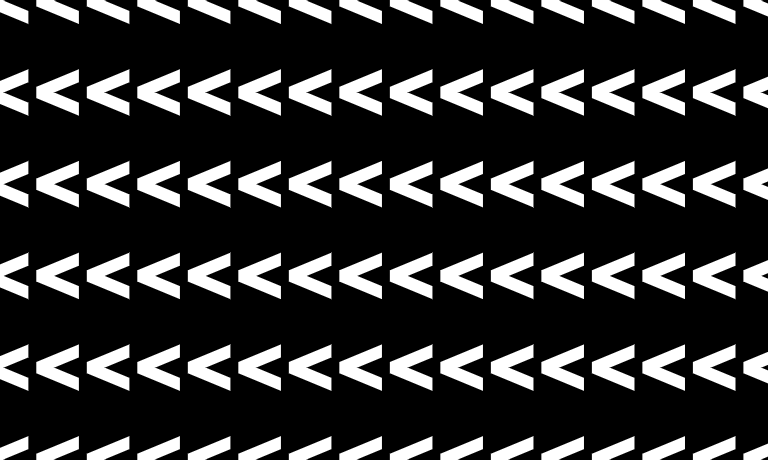
This pattern is drawn by a Shadertoy shader. Its source:

```glsl
// Signed distance to a left-pointing chevron with a blunt tip.
// p.x runs from the tip, p.y from the axis of symmetry.
float chevronDistance(vec2 p, float chevronWidth, float tipHalf, float notchX, float slope) {
    float y = abs(p.y);
    float slantScale = inversesqrt(1.0 + slope * slope);
    float outer = (y - tipHalf - slope * p.x) * slantScale;
    float inner = (slope * (p.x - notchX) - y) * slantScale;
    float sides = max(-p.x, p.x - chevronWidth);
    return max(sides, max(outer, inner));
}

// Position within a repeated cell, centred on zero.
vec2 repeatCentered(vec2 p, vec2 period) {
    return (fract(p / period + 0.5) - 0.5) * period;
}

float coverage(float dist, float pixel) {
    return clamp(0.5 - dist / pixel, 0.0, 1.0);
}

void mainImage(out vec4 fragColor, in vec2 fragCoord) {
    const vec3 background = vec3(0.0);
    const vec3 ink = vec3(1.0);

    // All lengths are fractions of the canvas height.
    const vec2 period = vec2(0.1098, 0.1994);
    const vec2 firstCenter = vec2(0.1252, 0.0016);
    const float chevronWidth = 0.0926;
    const float tipHalf = 0.0122;
    const float notchX = 0.0390;
    const float slope = 0.414;

    // Rows are counted downward from the top edge.
    float pixel = 1.0 / iResolution.y;
    vec2 uv = fragCoord * pixel;
    uv.y = 1.0 - uv.y;

    vec2 cell = repeatCentered(uv - firstCenter, period);
    cell.x += 0.5 * chevronWidth;

    float dist = chevronDistance(cell, chevronWidth, tipHalf, notchX, slope);
    fragColor = vec4(mix(background, ink, coverage(dist, pixel)), 1.0);
}
```
